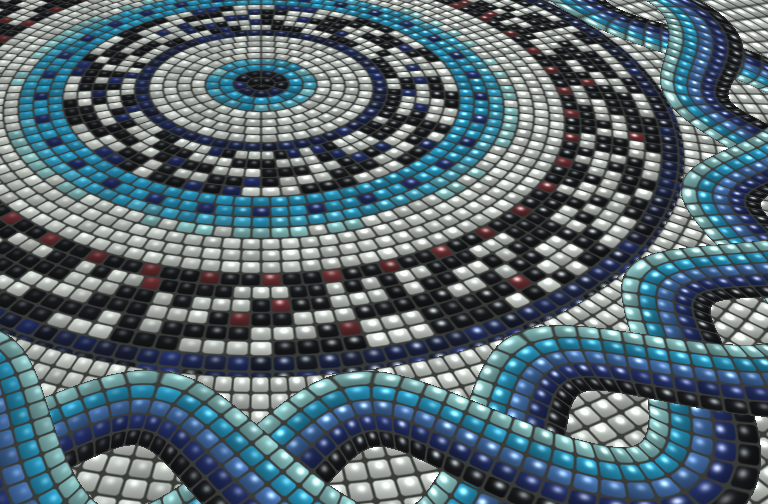
Reproduce this pattern procedurally as a WebGL 1 fragment shader.

```glsl
precision highp float;
// A glazed mosaic floor seen at a slant: a round medallion of ringed tiles
// inside a braided border. The view is mapped to a flat floor measured in
// tile rows, where rings are polar cells and the braid is two sine strands.
uniform vec2 u_resolution;

const float PI = 3.14159265;
const float LINK = 10.64; // length of one braid link, in tiles
const vec3 INK = vec3(0.075, 0.08, 0.09);
const vec3 NAVY = vec3(0.11, 0.15, 0.32);
const vec3 BLUE = vec3(0.22, 0.36, 0.55);
const vec3 CYAN = vec3(0.13, 0.48, 0.61);
const vec3 PALE = vec3(0.45, 0.63, 0.63);
const vec3 WHITE = vec3(0.67, 0.69, 0.67);
const vec3 RED = vec3(0.34, 0.15, 0.16);
const vec3 GROUT = vec3(0.22, 0.23, 0.22);

float hash(vec2 p) {
  return fract(sin(dot(p, vec2(12.99, 78.23))) * 4375.85);
}

// One pillow-shaped tile; up is the screen's upward direction in its cell.
vec3 glaze(vec3 color, vec2 uv, vec2 up, float soft, float gloss) {
  vec2 f = fract(uv) - 0.5;
  vec2 id = floor(uv);
  vec2 edge = abs(f) - 0.27;
  float d = length(max(edge, 0.0)) - 0.17;
  float mask = 1.0 - smoothstep(-0.5 * soft - 0.03, 0.5 * soft + 0.03, d);
  color *= 0.88 + 0.24 * hash(id + 3.7);
  color *= 1.0 + 0.4 * dot(f, up);
  vec2 h = f - up * 0.2 - 0.12 * (hash(id) - 0.5);
  float shine = exp(-dot(h, h) * 32.0);
  color += shine * gloss * vec3(0.55, 0.58, 0.58) * (0.5 + hash(id + 9.1));
  return mix(GROUT, color, mask);
}

// Colour of tile c in ring i of the medallion.
vec3 ringColor(float i, float c) {
  float h = hash(vec2(c, i));
  if (i < 1.0) return INK;
  if (i < 2.0) return mix(INK, NAVY, h);
  if (i < 3.0) return CYAN;
  if (i < 4.0) return mix(CYAN, PALE, h);
  if (i < 8.0) return WHITE;
  if (i < 9.0) return mix(INK, NAVY, 0.4 + 0.6 * h);
  if (i < 14.0) {
    float dark = step(mod(c + 2.0 * abs(i - 11.0), 6.0), 2.5);
    if (h > 0.88) dark = 1.0 - dark;
    return mix(WHITE, h < 0.2 ? NAVY : INK, dark);
  }
  if (i < 15.0) return CYAN;
  if (i < 16.0) return mod(c, 3.0) < 1.0 ? NAVY : CYAN;
  if (i < 17.0) return mix(CYAN, PALE, 0.5 * h);
  if (i < 18.0) return mix(PALE, WHITE, step(0.55, h));
  if (i < 21.0) return WHITE;
  if (i < 22.0) return mod(c, 3.0) < 1.0 ? RED : INK;
  if (i < 27.0) {
    float dark = step(mod(c + 2.0 * i, 7.0), 3.5);
    if (h > 0.86) dark = 1.0 - dark;
    if (h < 0.035) return RED;
    return mix(WHITE, INK, dark);
  }
  return mix(INK, NAVY, h);
}

// Cell coordinates on one sine strand: x along it, y across its five rows.
vec2 strand(float t, float s, float side) {
  float mid = -3.8 * side * cos(PI * t);
  float slope = 1.122 * side * sin(PI * t);
  float foot = t + (s - mid) * slope / (1.0 + slope * slope) / LINK;
  mid = -3.8 * side * cos(PI * foot);
  slope = 1.122 * side * sin(PI * foot);
  vec2 normal = vec2(-slope, 1.0) / sqrt(1.0 + slope * slope);
  float d = dot(vec2((t - foot) * LINK, s - mid), normal);
  float along = LINK * (1.27 * foot - 0.04 * sin(2.0 * PI * foot));
  return vec2(along, d / 0.872 + 2.5);
}

void main() {
  // Screen to floor, centred on the medallion.
  vec2 p = gl_FragCoord.xy / u_resolution.y;
  vec2 q = p - vec2(0.518, 0.834);
  float w = max(1.0 - 0.961 * q.y, 0.2);
  vec2 floorPos = 36.14 * vec2(q.x, -2.1 * q.y) / w;
  float r = length(floorPos);
  float angle = atan(floorPos.x, floorPos.y);
  vec2 up = vec2(sin(angle), -cos(angle));
  float soft = 76.0 / (w * w * u_resolution.y);
  float gloss = mix(0.25, 0.9, smoothstep(0.3, 1.1, p.x + 0.3 * (1.0 - p.y)));

  vec2 uv;
  vec3 color = WHITE;
  if (r < 28.3) {
    // Medallion: patterned rings share a tile count so their steps line up.
    float i = floor(r);
    float count = floor(5.86 * (i + 0.5) + 0.5);
    if (i > 8.5 && i < 13.5) count = 72.0;
    if (i > 21.5 && i < 26.5) count = 147.0;
    uv = vec2((angle / (2.0 * PI) + 0.5) * count, r);
    color = ringColor(i, floor(uv.x));
  } else {
    // Braid: the strand heading outward lies on top of the other.
    float t = (angle + 0.162) / 0.311;
    float far = max(t - 3.0, 0.0);
    t -= 0.06 * far * far;
    float s = r - 34.3;
    float side = sin(PI * t) < 0.0 ? -1.0 : 1.0;
    uv = strand(t, s, side);
    if (abs(uv.y - 2.5) > 2.5) uv = strand(t, s, -side);
    if (abs(uv.y - 2.5) > 2.5) uv = vec2(t * LINK, s);
    else if (uv.y < 1.0) color = PALE;
    else if (uv.y < 2.0) color = CYAN;
    else if (uv.y < 3.0) color = BLUE;
    else if (uv.y < 4.0) color = NAVY;
    else color = INK;
  }
  gl_FragColor = vec4(glaze(color, uv, up, soft, gloss), 1.0);
}
```
